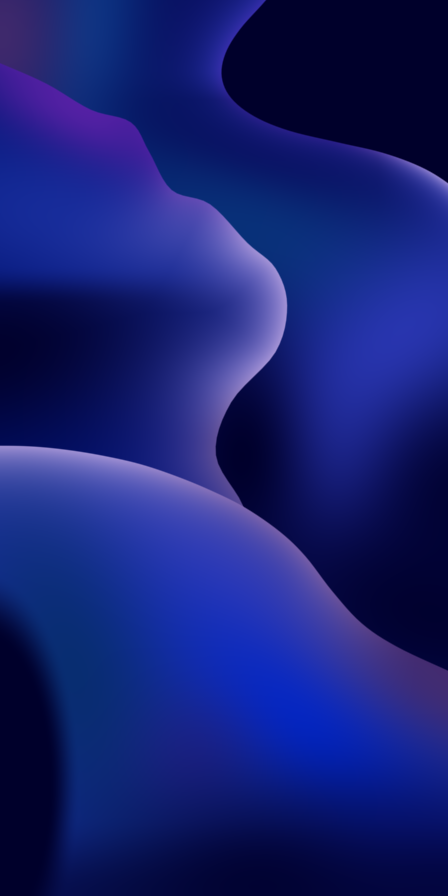
A Shadertoy shader for this background:

```glsl
// Three overlapping silky sheets in deep blue, with light caught along their curved rims.
// Each rim is a spline measured by signed distance; each sheet is painted with
// soft elliptical colour pools, then lit by a falloff from its rim.

const int KNOTS = 16;
const int STEPS = 6;

const vec3 INK = vec3(0.0, 0.0, 0.17);
const vec3 NAVY = vec3(0.02, 0.04, 0.34);
const vec3 DEEP = vec3(0.0, 0.06, 0.42);
const vec3 TEAL = vec3(0.03, 0.20, 0.48);
const vec3 COBALT = vec3(0.08, 0.17, 0.60);
const vec3 INDIGO = vec3(0.17, 0.22, 0.72);
const vec3 ROYAL = vec3(0.0, 0.15, 0.80);
const vec3 VIOLET = vec3(0.36, 0.13, 0.66);
const vec3 MAUVE = vec3(0.27, 0.17, 0.43);
const vec3 LAVENDER = vec3(0.70, 0.62, 0.86);
const vec3 ROSE = vec3(0.52, 0.40, 0.66);

// Rim splines; the canvas is 1 wide and 2 high
const vec2 HOLLOW_RIM[KNOTS] = vec2[KNOTS](
    vec2(0.66, 2.08), vec2(0.594, 2.0), vec2(0.536, 1.935), vec2(0.503, 1.88),
    vec2(0.495, 1.828), vec2(0.516, 1.781), vec2(0.568, 1.74), vec2(0.646, 1.708),
    vec2(0.755, 1.682), vec2(0.854, 1.659), vec2(0.938, 1.628), vec2(1.0, 1.591),
    vec2(1.06, 1.54), vec2(1.11, 1.48), vec2(1.15, 1.42), vec2(1.18, 1.35));
const vec2 WAVE_RIM[KNOTS] = vec2[KNOTS](
    vec2(-0.065, 1.885), vec2(0.0, 1.859), vec2(0.104, 1.813), vec2(0.203, 1.755),
    vec2(0.292, 1.727), vec2(0.333, 1.661), vec2(0.383, 1.576), vec2(0.469, 1.544),
    vec2(0.552, 1.458), vec2(0.615, 1.401), vec2(0.641, 1.318), vec2(0.615, 1.214),
    vec2(0.516, 1.102), vec2(0.482, 0.984), vec2(0.542, 0.872), vec2(0.56, 0.78));
const vec2 HILL_RIM[KNOTS] = vec2[KNOTS](
    vec2(-0.13, 1.003), vec2(0.0, 1.005), vec2(0.078, 1.003), vec2(0.156, 0.995),
    vec2(0.234, 0.982), vec2(0.313, 0.964), vec2(0.391, 0.938), vec2(0.469, 0.906),
    vec2(0.547, 0.867), vec2(0.625, 0.813), vec2(0.682, 0.758), vec2(0.742, 0.68),
    vec2(0.807, 0.609), vec2(0.885, 0.557), vec2(1.0, 0.503), vec2(1.12, 0.45));

vec2 catmullRom(vec2 a, vec2 b, vec2 c, vec2 d, float t) {
    return b + 0.5 * t * (c - a + t * (2.0 * a - 5.0 * b + 4.0 * c - d + t * (3.0 * (b - c) + d - a)));
}

// Signed distance to a spline, positive on the left of its direction
float rimDistance(vec2 p, vec2 knots[KNOTS]) {
    float nearest = 1e5, side = 1.0;
    vec2 from = knots[0];
    for (int i = 0; i < KNOTS - 1; i++) {
        vec2 before = knots[max(i - 1, 0)], after = knots[min(i + 2, KNOTS - 1)];
        for (int s = 1; s <= STEPS; s++) {
            vec2 to = catmullRom(before, knots[i], knots[i + 1], after, float(s) / float(STEPS));
            vec2 run = to - from, rel = p - from;
            vec2 gap = rel - run * clamp(dot(rel, run) / dot(run, run), 0.0, 1.0);
            float d2 = dot(gap, gap);
            if (d2 < nearest) {
                nearest = d2;
                side = run.x * rel.y - run.y * rel.x;
            }
            from = to;
        }
    }
    return sqrt(nearest) * (side < 0.0 ? -1.0 : 1.0);
}

// Blend a soft rotated ellipse of colour over a base
vec3 pool(vec3 base, vec3 tint, vec2 p, vec2 center, vec2 size, float angle, float strength) {
    vec2 axis = vec2(cos(angle), sin(angle)), d = p - center;
    vec2 e = vec2(dot(d, axis), axis.x * d.y - axis.y * d.x) / size;
    return mix(base, tint, strength * exp(-dot(e, e)));
}

vec3 rimLight(vec3 base, vec3 tint, float depth, float width, float strength) {
    return mix(base, tint, strength * exp(-max(depth, 0.0) / width));
}

vec3 backSheet(vec2 p, float depth) {
    vec3 c = pool(NAVY, TEAL, p, vec2(0.58, 1.47), vec2(0.5, 0.2), -0.4, 0.95);
    c = pool(c, TEAL * 1.12, p, vec2(0.19, 1.93), vec2(0.13, 0.4), -0.15, 0.9);
    c = pool(c, MAUVE, p, vec2(0.0, 1.92), vec2(0.15, 0.25), 0.0, 0.9);
    c = pool(c, NAVY, p, vec2(0.6, 1.67), vec2(0.3, 0.08), -0.25, 0.8);
    c = pool(c, INDIGO, p, vec2(0.9, 1.23), vec2(0.36, 0.2), 0.75, 0.95);
    c = pool(c, INDIGO, p, vec2(0.75, 0.98), vec2(0.14, 0.27), 0.0, 0.5);
    c = pool(c, INK, p, vec2(1.02, 0.9), vec2(0.18, 0.22), 0.0, 0.8);
    c = pool(c, INK, p, vec2(0.95, 0.63), vec2(0.4, 0.2), -0.3, 0.9);
    c = pool(c, INK, p, vec2(0.54, 0.98), vec2(0.14, 0.25), 0.0, 1.0);
    float lit = smoothstep(0.72, 1.0, p.x), upper = smoothstep(1.72, 1.85, p.y);
    c = rimLight(c, INDIGO, depth, 0.07, max(0.35, max(lit, upper) * 0.85));
    return rimLight(c, mix(VIOLET, LAVENDER, lit), depth, 0.02, 0.3 + 0.5 * lit);
}

vec3 waveSheet(vec2 p, float depth) {
    vec3 c = pool(DEEP, COBALT, p, vec2(0.15, 1.52), vec2(0.5, 0.2), -0.2, 0.95);
    c = pool(c, VIOLET, p, vec2(0.17, 1.76), vec2(0.27, 0.1), -0.45, 0.85);
    float fold = smoothstep(1.41, 1.32, p.y);
    c = pool(c, INK, p, vec2(0.0, 1.22), vec2(0.42, 0.22), 0.15, fold);
    float belly = smoothstep(1.68, 1.42, p.y), low = smoothstep(1.2, 1.0, p.y);
    c = rimLight(c, INDIGO, depth, 0.13, 0.75 * belly);
    vec3 sheen = mix(mix(VIOLET, LAVENDER, belly), ROSE * 0.85, low);
    return rimLight(c, sheen, depth, mix(0.03, 0.075, belly), mix(0.5, 0.9, belly) - 0.15 * low);
}

vec3 hillSheet(vec2 p, float depth) {
    vec3 c = pool(COBALT, INDIGO, p, vec2(0.5, 0.71), vec2(0.5, 0.2), -0.6, 0.9);
    c = pool(c, TEAL * 0.88, p, vec2(0.17, 0.5), vec2(0.2, 0.42), 0.3, 0.9);
    c = pool(c, ROYAL, p, vec2(0.7, 0.36), vec2(0.36, 0.15), -0.75, 0.95);
    c = pool(c, MAUVE * vec3(0.5, 0.7, 1.2), p, vec2(0.43, 0.31), vec2(0.14), 0.0, 0.6);
    c = pool(c, INK, p, vec2(0.6, 0.04), vec2(0.36, 0.2), 0.0, 0.9);
    c = pool(c, NAVY, p, vec2(1.0, 0.06), vec2(0.32, 0.2), 0.0, 0.9);
    c = pool(c, MAUVE, p, vec2(1.0, 0.47), vec2(0.25, 0.12), -0.5, 0.85);
    float hollow = length((p - vec2(-0.05, 0.25)) / vec2(0.2, 0.42));
    c = mix(c, INK, smoothstep(1.15, 0.8, hollow));
    c = mix(c, INK, 0.6 * smoothstep(0.18, 0.0, p.y));
    vec3 sheen = mix(mix(LAVENDER, ROSE, smoothstep(0.2, 0.65, p.x)), MAUVE, smoothstep(0.65, 0.95, p.x));
    return rimLight(c, sheen, depth, 0.06, 0.88);
}

void mainImage(out vec4 fragColor, in vec2 fragCoord) {
    vec2 p = fragCoord / iResolution.xy * vec2(1.0, 2.0);
    float blur = 1.0 / iResolution.x;
    float hollow = rimDistance(p, HOLLOW_RIM);
    float wave = rimDistance(p, WAVE_RIM);
    float hill = rimDistance(p, HILL_RIM);

    // Stack the sheets from back to front
    vec3 color = mix(backSheet(p, -hollow), INK, smoothstep(-blur, blur, hollow));
    color = mix(color, waveSheet(p, -wave), smoothstep(blur, -blur, wave));
    color = mix(color, hillSheet(p, -hill), smoothstep(blur, -blur, hill));
    fragColor = vec4(color, 1.0);
}
```
